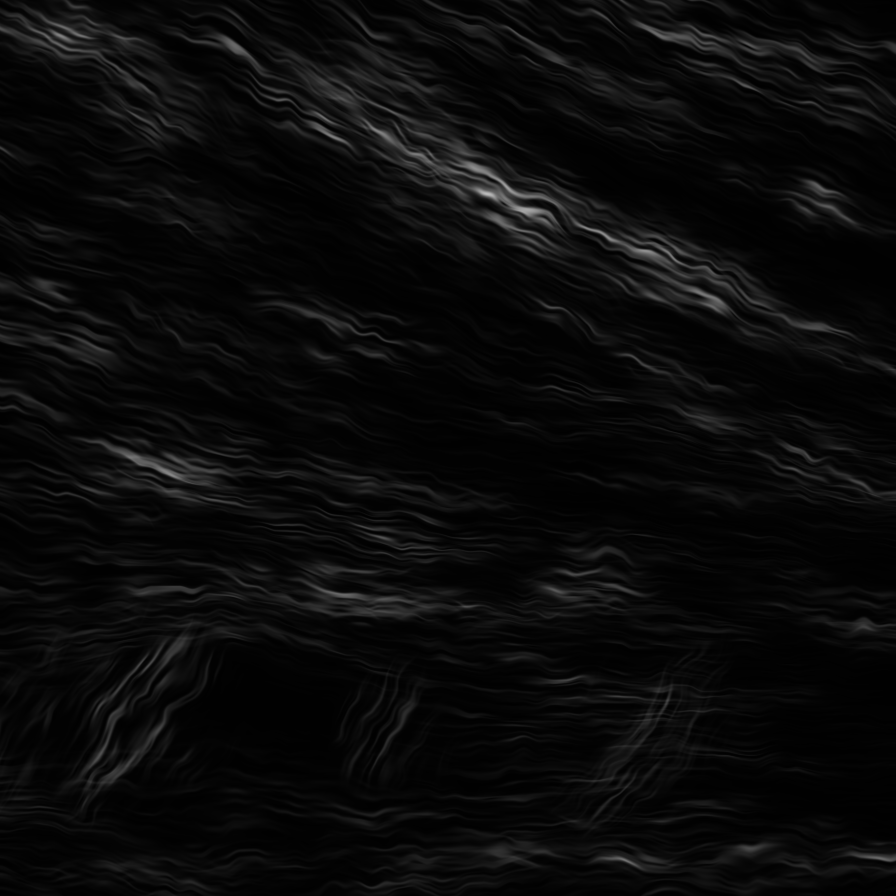
Give the GLSL for this texture, as a Shadertoy shader.

```glsl
// Dim grey tissue fibres: faint sloping strands with brighter, crimped bundles on black.

float hash(vec2 p) {
    vec3 q = fract(vec3(p.xyx) * 0.1031);
    q += dot(q, q.yzx + 33.33);
    return fract((q.x + q.y) * q.z);
}

float noise(vec2 p) {
    vec2 cell = floor(p), f = fract(p);
    f = f * f * (3.0 - 2.0 * f);
    float low = mix(hash(cell), hash(cell + vec2(1, 0)), f.x);
    float high = mix(hash(cell + vec2(0, 1)), hash(cell + vec2(1, 1)), f.x);
    return mix(low, high, f.y);
}

// Fine crimped threads running along x
float strands(vec2 q) {
    q.y += 0.016 * (noise(q * vec2(24, 18)) - 0.5);
    q.y += 0.007 * (noise(q * vec2(65, 45) + 9.0) - 0.5);
    float thread = noise(q * vec2(19, 215));
    float detail = noise(q * vec2(42, 300) + 31.0);
    float streak = 0.2 + 1.6 * noise(q * vec2(11, 60) + 57.0);
    return 2.0 * thread * thread * detail * streak;
}

// Overall grain: level at the bottom, falling to the right at the top
float grainSlope(float height) {
    return 0.43 * smoothstep(0.0, 0.8, height);
}

float background(vec2 p) {
    vec2 q = vec2(p.x, p.y + p.x * grainSlope(p.y));
    q.y += 0.07 * (noise(p * 4.0) - 0.5);
    float clouds = noise(q * vec2(3, 9) + 3.0);
    float patches = clouds * clouds * noise(q * vec2(9, 26) + 71.0);
    return 0.42 * mix(0.6, 1.1, p.y) * patches * strands(q);
}

// One tapered bundle; low ids are the longest and brightest
float bundle(vec2 p, float id) {
    vec2 center = fract(vec2(0.62, 0.78) + id * vec2(0.7549, 0.5698));
    float angle = -atan(grainSlope(center.y)) + 0.25 * (hash(vec2(id, 5)) - 0.5);
    float crossing = float(mod(id, 7.0) == 6.0);
    angle += crossing;

    vec2 along = vec2(cos(angle), sin(angle));
    vec2 d = p - center;
    vec2 q = vec2(dot(d, along), dot(d, vec2(-along.y, along.x)));
    q.y += 0.04 * (noise(vec2(q.x * 5.0 + 20.0, id * 3.7)) - 0.5);

    float halfLength = mix(0.09, 0.24, hash(vec2(id, 11))) + 0.25 * exp(-id);
    float halfWidth = mix(0.014, 0.034, hash(vec2(id, 17))) * (1.0 + 0.6 * crossing);
    float t = abs(q.x) / halfLength;
    float ragged = 0.4 + 1.2 * noise(q * vec2(16, 60) + id * 13.0);
    float across = q.y / (halfWidth * ragged * (1.1 - 0.6 * min(t, 1.0)));
    float envelope = exp(-across * across) * smoothstep(1.0, 0.25, t);
    float gain = 0.05 + 0.5 * exp(-0.1 * id);
    return gain * envelope * strands(q + id * vec2(2.3, 1.7));
}

void mainImage(out vec4 fragColor, in vec2 fragCoord) {
    vec2 p = fragCoord / iResolution.y;
    float light = 0.005 + background(p);
    for (int i = 0; i < 30; i++) light += bundle(p, float(i));

    // Soft shoulder keeps the brightest threads grey
    light = light / (1.0 + 0.5 * light);
    fragColor = vec4(vec3(light), 1.0);
}
```
